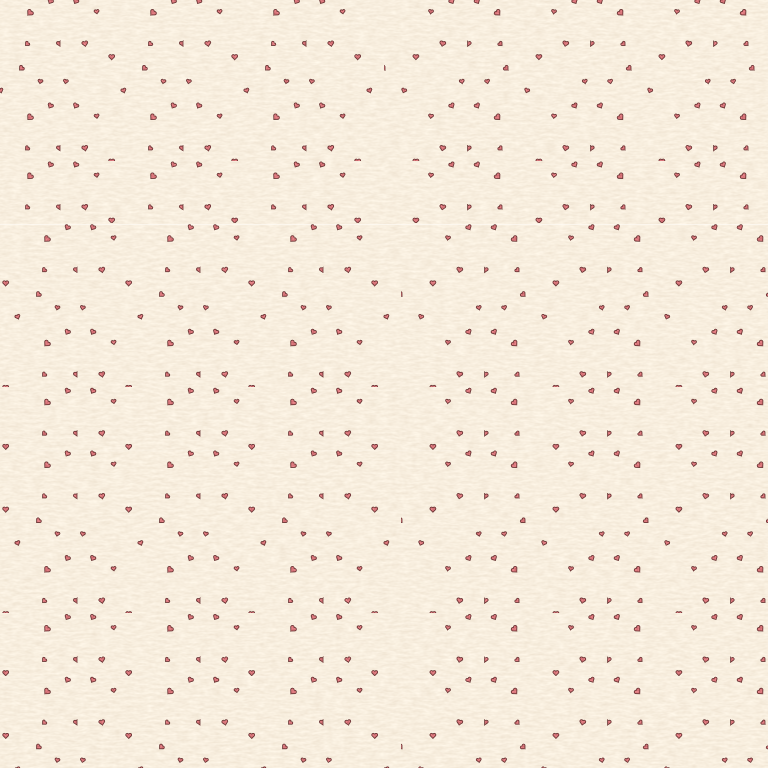
A Shadertoy shader for this pattern:

```glsl
// Small outlined hearts in mirrored, cropped tiles on embossed cream paper.

const float GRID = 768.0;                       // design units per canvas height
const vec2 PERIOD = vec2(123.0, 226.25);        // tile width, band height
const float BAND_TOP = 223.5;
const float TOP_SHIFT = 17.0;                   // sideways slip of the top band
const float SPLIT = 401.4;                      // where the mirrored half begins
const float MIRROR_AXIS = 403.8;
const float TWIN_GAP = 25.4;
const vec3 PAPER = vec3(0.972, 0.934, 0.872);
const vec3 FILL = vec3(0.86, 0.47, 0.49);
const vec3 INK = vec3(0.40, 0.19, 0.19);

// Centre x, centre y (down), width, turn; the first three come as twins
const int TWINS = 3;
const int HEARTS = 9;
const vec4 HEART[HEARTS] = vec4[HEARTS](
    vec4(67.3, 4.2, 6.3, -0.5), vec4(57.3, 84.4, 5.6, -0.2),
    vec4(76.6, 46.6, 6.6, 0.2), vec4(46.7, 15.8, 7.2, -0.75),
    vec4(113.7, 14.6, 5.6, 0.15), vec4(44.0, 46.8, 5.6, -0.8),
    vec4(5.7, 60.0, 6.6, 0.0), vec4(38.2, 71.2, 6.2, -0.8),
    vec4(17.7, 93.5, 5.8, 0.35));

vec2 hashGradient(vec2 cell) {
    vec2 q = fract(cell * vec2(0.1031, 0.1137));
    q += dot(q, q.yx + 33.33);
    float angle = 6.2832 * fract((q.x + q.y) * q.x * 7.31);
    return vec2(cos(angle), sin(angle));
}

float gradientNoise(vec2 p) {
    vec2 i = floor(p), f = p - i;
    vec2 u = f * f * f * (f * (f * 6.0 - 15.0) + 10.0);
    vec2 e = vec2(0.0, 1.0);
    float a = dot(hashGradient(i), f);
    float b = dot(hashGradient(i + e.yx), f - e.yx);
    float c = dot(hashGradient(i + e.xy), f - e.xy);
    float d = dot(hashGradient(i + e.yy), f - e.yy);
    return mix(mix(a, b, u.x), mix(c, d, u.x), u.y);
}

// Signed distance to a heart of unit size, tip at the origin
float sdHeart(vec2 p) {
    p.x = abs(p.x);
    if (p.x + p.y > 1.0) return length(p - vec2(0.25, 0.75)) - 0.35355;
    vec2 top = p - vec2(0.0, 1.0);
    vec2 side = p - 0.5 * max(p.x + p.y, 0.0);
    return sqrt(min(dot(top, top), dot(side, side))) * sign(p.x - p.y);
}

float turnedHeart(vec2 p, float width, float turn) {
    float c = cos(turn), s = sin(turn), size = width / 1.2;
    p = vec2(c * p.x + s * p.y, c * p.y - s * p.x);
    return sdHeart(p / size + vec2(0.0, 0.55)) * size;
}

// Offset from a heart centre, repeated across, with y turned upward
vec2 tileOffset(vec2 p, vec2 centre) {
    vec2 d = p - centre;
    return vec2(mod(d.x + 0.5 * PERIOD.x, PERIOD.x) - 0.5 * PERIOD.x, -d.y);
}

float heartTile(vec2 p) {
    float dist = 1e3;
    for (int i = 0; i < HEARTS; i++) {
        vec4 h = HEART[i];
        vec2 q = tileOffset(p, h.xy);
        float d = turnedHeart(q, h.z, h.w);
        if (i == TWINS - 1) d = max(d, q.x - 0.8);   // cropped twin
        dist = min(dist, d);
        if (i < TWINS) {
            q = tileOffset(p, h.xy + vec2(TWIN_GAP, 0.0));
            dist = min(dist, turnedHeart(q, h.z, h.w));
        }
    }
    return dist;
}

// Each band stacks the same tile three times, cropped to different heights
float cropStart(float y) {
    return y < 104.5 ? 0.0 : y < 163.5 ? 104.5 : 163.5;
}

float coverage(float dist, float pixel) {
    return clamp(0.5 - dist / pixel, 0.0, 1.0);
}

// Fine horizontal ridges lit from above
float paperGrain(vec2 p) {
    p.y += 1.5 * gradientNoise(p * 0.05);
    float coarse = gradientNoise(p * vec2(0.09, 0.36));
    float fine = gradientNoise(p * vec2(0.25, 0.6) + 40.0);
    return 0.045 * coarse + 0.025 * fine;
}

void mainImage(out vec4 fragColor, in vec2 fragCoord) {
    float pixel = GRID / iResolution.y;
    vec2 p = vec2(fragCoord.x, iResolution.y - fragCoord.y) * pixel;

    // Paper with a pale seam between bands
    float band = floor((p.y - BAND_TOP) / PERIOD.y);
    float bandY = p.y - BAND_TOP - band * PERIOD.y;
    vec3 color = PAPER + paperGrain(p) * vec3(0.8, 1.0, 1.2);
    float seam = coverage(abs(bandY - 1.0) - 0.6, pixel);
    color = mix(color, vec3(1.0, 0.985, 0.96), seam * (band == 0.0 ? 0.7 : 0.2));

    // Hearts
    float x = p.x + (band < 0.0 ? TOP_SHIFT : 0.0);
    x = x < SPLIT ? x : 2.0 * MIRROR_AXIS - x;
    float dist = heartTile(vec2(x, bandY - cropStart(bandY)));
    vec3 fill = FILL + 0.12 * gradientNoise(p * 0.55);
    color = mix(color, INK, coverage(dist, pixel));
    color = mix(color, fill, coverage(dist + 0.85, pixel));
    fragColor = vec4(color, 1.0);
}
```
